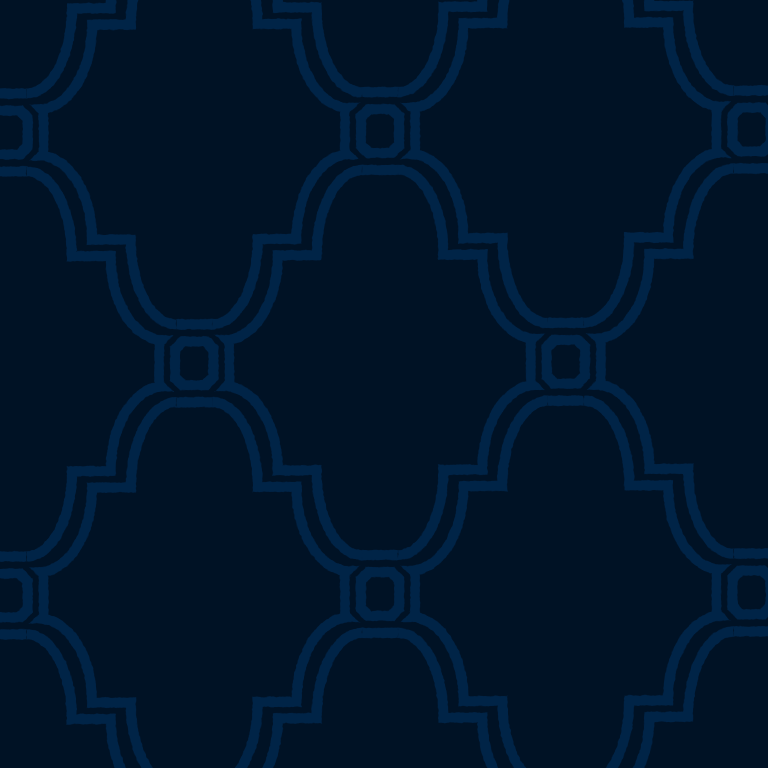
Reproduce this pattern procedurally as a three.js fragment shader.

```glsl
varying vec2 vUv;

// Lengths are in thousandths of the canvas
#define CANVAS 1000.0
#define NODE_ORIGIN vec2(494.8, 829.4)
#define HALF_CELL vec2(241.9, 301.4)
#define ROW_TILT 0.004
#define HALF_STROKE 6.6
#define INNER_CENTER vec2(23.4, 161.4)
#define INNER_RADII vec2(59.2, 110.7)
#define OUTER_CENTER vec2(39.1, 140.0)
#define OUTER_RADII vec2(69.7, 110.0)
#define WEAR 0.75
#define GROUND_COLOR vec3(0.0, 0.07, 0.145)
#define LINE_COLOR vec3(0.0, 0.14, 0.28)

float box(vec2 p, vec2 low, vec2 high) {
  vec2 d = abs(p - 0.5 * (low + high)) - 0.5 * (high - low);
  return max(d.x, d.y);
}

float octagon(vec2 p, vec2 halfSize, float chamfer) {
  vec2 d = p - halfSize;
  return max(max(d.x, d.y), (d.x + d.y + chamfer) * 0.7071);
}

// Stroked quarter ellipse, from the arch top down to its side
float quarterArch(vec2 p, vec2 center, vec2 radii) {
  vec2 v = p - center;
  float k = length(v / radii);
  float gradient = max(length(v / (radii * radii)), 0.0001);
  float d = abs(k * (k - 1.0) / gradient) - HALF_STROKE;
  return max(d, max(-v.x, v.y));
}

// Horizontal step with square ends
float ledge(vec2 p, float x0, float x1, float y) {
  return box(p, vec2(x0, y) - HALF_STROKE, vec2(x1, y) + HALF_STROKE);
}

float clasp(vec2 p) {
  float ring = max(octagon(p, vec2(31.5, 35.0), 13.0),
                   -octagon(p, vec2(18.2, 22.0), 7.0));
  float bar = box(p, vec2(39.5, -31.0), vec2(52.0, 31.0));
  float spur = max((63.8 - p.x - p.y) * 0.7071,
                   box(p, vec2(26.0, 23.0), vec2(49.0, 36.6)));
  return min(ring, min(bar, spur));
}

// One quadrant around a node: clasp, two arches and their ledges
float motif(vec2 p) {
  float innerSide = INNER_CENTER.x + INNER_RADII.x;
  float outerSide = OUTER_CENTER.x + OUTER_RADII.x;
  float top = INNER_CENTER.y - INNER_RADII.y;
  float d = clasp(p);
  d = min(d, box(p, vec2(-INNER_CENTER.x, top - HALF_STROKE),
                    vec2(INNER_CENTER.x, top + HALF_STROKE)));
  d = min(d, quarterArch(p, INNER_CENTER, INNER_RADII));
  d = min(d, quarterArch(p, OUTER_CENTER, OUTER_RADII));
  d = min(d, ledge(p, innerSide, HALF_CELL.x - outerSide, INNER_CENTER.y));
  return min(d, ledge(p, outerSide, HALF_CELL.x - innerSide, OUTER_CENTER.y));
}

// Layered sines that roughen the edges, differing between repeats
float roughness(vec2 p) {
  float sum = 0.0;
  float amplitude = 0.6;
  vec2 q = p * 0.32;
  for (int i = 0; i < 3; i++) {
    sum += amplitude * sin(q.x + 1.7 * sin(q.y * 0.61)) * cos(q.y * 0.83 + sin(q.x * 0.47));
    q = mat2(0.8, 0.6, -0.6, 0.8) * q * 1.63 + 2.9;
    amplitude *= 0.7;
  }
  return sum;
}

void main() {
  vec2 point = vUv * CANVAS;
  vec2 p = point - NODE_ORIGIN;
  p.y -= ROW_TILT * p.x;

  // Mirror into one quadrant between two staggered nodes
  vec2 cell = 2.0 * HALF_CELL;
  p = abs(mod(p + HALF_CELL, cell) - HALF_CELL);
  float d = min(motif(p), motif(HALF_CELL - p));
  d += WEAR * roughness(point);

  float blur = max(fwidth(point.x), 0.001) * 0.75;
  float line = 1.0 - smoothstep(-blur, blur, d);
  gl_FragColor = vec4(mix(GROUND_COLOR, LINE_COLOR, line), 1.0);
}
```
